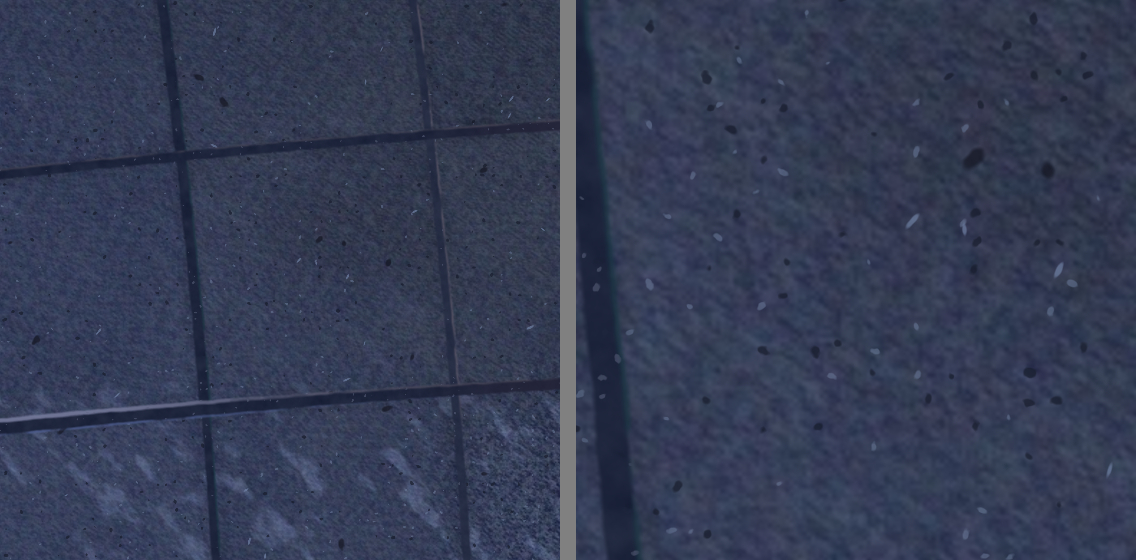
Left: the whole. Right: its middle third, enlarged.
This texture is drawn by a WebGL 1 fragment shader. Its source:

```glsl
precision highp float;
uniform vec2 u_resolution;

float hash(vec2 p) {
  return fract(sin(dot(p, vec2(127.1, 311.7))) * 43758.5453);
}

float noise(vec2 p) {
  vec2 i = floor(p), f = fract(p);
  f = f * f * (3.0 - 2.0 * f);
  return mix(mix(hash(i), hash(i + vec2(1.0, 0.0)), f.x),
             mix(hash(i + vec2(0.0, 1.0)), hash(i + vec2(1.0, 1.0)), f.x), f.y);
}

float fbm(vec2 p) {
  float sum = 0.0, amp = 0.5;
  for (int i = 0; i < 4; i++) {
    sum += amp * noise(p);
    p = mat2(1.6, 1.2, -1.2, 1.6) * p + 7.3;
    amp *= 0.5;
  }
  return sum / 0.9375;
}

vec2 rotate(vec2 p, float a) {
  return vec2(cos(a) * p.x - sin(a) * p.y, sin(a) * p.x + cos(a) * p.y);
}

// Soft line of given half width around distance zero
float band(float d, float halfWidth) {
  float soft = 0.0018 + 0.5 / u_resolution.y;
  return 1.0 - smoothstep(halfWidth - soft, halfWidth + soft, abs(d));
}

// One irregular speck in a random share of the cells
float specks(vec2 p, float cells, float share, float stretch) {
  vec2 q = p * cells, id = floor(q);
  vec2 center = 0.3 + 0.4 * vec2(hash(id + 3.1), hash(id + 8.7));
  vec2 d = rotate(fract(q) - center, 6.28 * hash(id + 5.3));
  d.y *= stretch;
  float radius = 0.08 + 0.17 * hash(id + 1.9);
  float dist = length(d) + 0.12 * (noise(q * 7.0) - 0.5);
  return step(hash(id), share) * (1.0 - smoothstep(radius - 0.07, radius + 0.07, dist));
}

void main() {
  vec2 p = gl_FragCoord.xy / u_resolution;
  float down = 1.0 - p.y;

  // Skewed, slightly bowed slab grid
  float pitch = 0.452 + 0.01 * p.x;
  vec2 grid = vec2(
    (p.x - 0.289 - 0.097 * down - 0.035 * down * p.y) / 0.448,
    (down - 0.312 + 0.0885 * p.x + 0.02 * p.x * (1.0 - p.x)) / pitch);
  vec2 slab = floor(grid);
  vec2 joint = floor(grid + 0.5);
  vec2 d = (grid - joint) * vec2(0.448, -pitch);
  d += 0.003 * (vec2(fbm(p * 45.0), fbm(p * 45.0 + 19.0)) - 0.5);

  // Slab colour: blue below left, greyer above right
  float cloud = fbm(p * 5.0 + slab * 13.0);
  vec3 color = mix(vec3(0.215, 0.25, 0.36), vec3(0.195, 0.225, 0.305),
                   smoothstep(-0.3, 0.8, p.x + p.y - 0.9 + 0.5 * (cloud - 0.5)));
  color *= 0.97 + 0.06 * hash(slab + 4.0);
  color += 0.05 * (cloud - 0.5);
  color = mix(color, vec3(0.185, 0.2, 0.26),
              0.6 * smoothstep(0.2, 0.02, length((p - vec2(0.62, 0.58)) * vec2(0.9, 1.2))) * cloud);

  // Fine grain, coarser in the lower right corner
  vec2 slant = rotate(p, 0.6);
  float rough = 1.0 + 1.2 * smoothstep(0.3, 0.05, length(p - vec2(1.0, 0.12)));
  color += rough * (0.075 * (noise(slant * vec2(150.0, 260.0)) - 0.5)
                  + 0.045 * (noise(p * 390.0) - 0.5));
  color += 0.025 * (vec3(noise(p * 90.0), noise(p * 90.0 + 31.0), noise(p * 90.0 + 67.0)) - 0.5);

  // Pale scuffs, mostly on the lowest row
  float worn = mix(0.2, 1.0, smoothstep(0.42, 0.2, p.y));
  float scuff = smoothstep(0.58, 0.8, fbm(rotate(p, 0.8) * vec2(14.0, 30.0) + 4.0));
  color += worn * scuff * vec3(0.1, 0.11, 0.13);

  // Dark pits and bright chips
  color = mix(color, vec3(0.09, 0.11, 0.17), 0.7 * specks(p, 62.0, 0.1, 1.4));
  color = mix(color, vec3(0.08, 0.09, 0.14), 0.75 * specks(p + 0.37, 24.0, 0.03, 1.8));
  color = mix(color, vec3(0.4, 0.46, 0.58), 0.6 * specks(p + 0.71, 75.0, 0.03 + 0.05 * worn, 1.7));
  color = mix(color, vec3(0.45, 0.52, 0.66), 0.65 * specks(p + 0.13, 34.0, 0.02, 3.5));

  // Grime beside the joints
  float nearJoint = min(abs(d.x), abs(d.y));
  color *= 1.0 - 0.14 * smoothstep(0.035, 0.006, nearJoint) * fbm(p * 18.0);

  // Upright joints: teal edge on the first, tan edge on the second
  float wear = smoothstep(0.25, 0.6, fbm(p * 28.0 + 9.0));
  float second = clamp(joint.x, 0.0, 1.0);
  float uprightHalf = mix(0.0095, 0.0075, max(second, smoothstep(0.3, 0.24, p.y)));
  vec3 grooveColor = vec3(0.105, 0.135, 0.225) + 0.07 * (fbm(p * 60.0) - 0.5);
  color = mix(color, grooveColor + 0.035 * second, 0.92 * band(d.x, uprightHalf));
  vec3 edgeColor = mix(vec3(0.1, 0.22, 0.27), vec3(0.36, 0.34, 0.41), second);
  float edgeFade = mix(0.6, 0.75 * smoothstep(0.2, 0.35, p.y), second);
  color = mix(color, edgeColor, edgeFade * wear * band(d.x - uprightHalf, 0.0018));

  // Level joints: the lower one is wider, with a pale lip on the left
  float lower = clamp(joint.y, 0.0, 1.0);
  float left = smoothstep(0.95, 0.1, p.x);
  float levelHalf = 0.0085 + lower * (0.001 + 0.003 * left);
  vec3 levelColor = mix(grooveColor, vec3(0.15, 0.14, 0.22), 0.7 * smoothstep(0.65, 1.0, p.x));
  color = mix(color, levelColor, 0.94 * band(d.y, levelHalf));
  vec3 lipColor = mix(vec3(0.32, 0.3, 0.36), vec3(0.46, 0.48, 0.61), lower * left);
  color = mix(color, lipColor, (0.5 + 0.4 * lower * left) * mix(wear, 1.0, lower * left)
                             * band(d.y - levelHalf, 0.0018 + 0.002 * lower * left));
  color = mix(color, vec3(0.3, 0.36, 0.56),
              0.8 * lower * left * wear * band(d.y + levelHalf + 0.001, 0.002));

  // Grit caught in the grooves
  float inGroove = max(band(d.x, uprightHalf), band(d.y, levelHalf));
  color = mix(color, vec3(0.33, 0.36, 0.46), 0.6 * inGroove * specks(p + 0.5, 95.0, 0.14, 1.5));

  gl_FragColor = vec4(clamp(color, 0.0, 1.0), 1.0);
}
```
